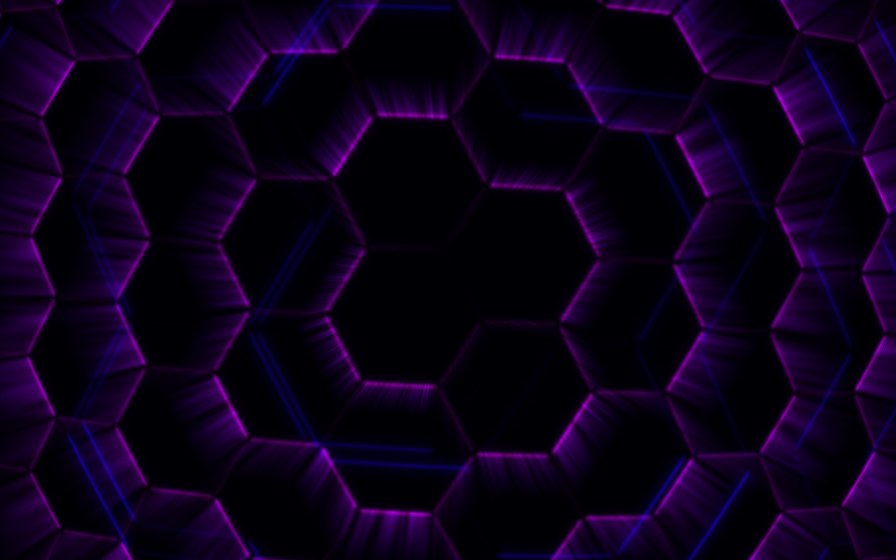
Give the GLSL for this background, as a Shadertoy shader.

```glsl
// Dark tunnel of glowing violet hexagon walls with streaked sides and thin blue hexagon lines.

vec2 hash2(vec2 cell) {
    vec2 h = vec2(dot(cell, vec2(127.1, 311.7)), dot(cell, vec2(269.5, 183.3)));
    return fract(sin(h) * 43758.5);
}

float gradientNoise(vec2 p) {
    vec2 i = floor(p), f = fract(p);
    vec2 u = f * f * (3.0 - 2.0 * f);
    vec2 x = vec2(1, 0), y = vec2(0, 1);
    float a = dot(hash2(i) * 2.0 - 1.0, f);
    float b = dot(hash2(i + x) * 2.0 - 1.0, f - x);
    float c = dot(hash2(i + y) * 2.0 - 1.0, f - y);
    float d = dot(hash2(i + 1.0) * 2.0 - 1.0, f - 1.0);
    return mix(mix(a, b, u.x), mix(c, d, u.x), u.y);
}

struct Edge {
    float dist;   // distance to the nearest edge
    float body;   // 1 along the edge, lower at its corners
    float seed;   // random value shared by both sides of the edge
    vec2 normal;
};

// Flat-topped hexagons, one unit between opposite sides
Edge hexEdge(vec2 p) {
    vec2 period = vec2(1.73205, 1.0);
    vec2 a = mod(p + 0.5 * period, period) - 0.5 * period;
    vec2 b = mod(p, period) - 0.5 * period;
    vec2 local = dot(a, a) < dot(b, b) ? a : b;
    vec2 normal = vec2(0, 1);
    float best = -1.0;
    for (int i = 0; i < 3; i++) {
        float angle = 0.523599 + 1.047198 * float(i);
        vec2 axis = vec2(cos(angle), sin(angle));
        float along = dot(local, axis);
        if (abs(along) > best) {
            best = abs(along);
            normal = axis * (along < 0.0 ? -1.0 : 1.0);
        }
    }
    vec2 middle = p - local + 0.5 * normal;
    float side = abs(dot(local, vec2(-normal.y, normal.x)));
    float body = 1.0 - 0.8 * smoothstep(0.24, 0.285, side);
    float seed = hash2(round(middle / vec2(0.433013, 0.25))).x;
    return Edge(0.5 - best, body, seed, normal);
}

float glow(float dist, float width) {
    return exp(-dist * dist / (width * width));
}

void mainImage(out vec4 fragColor, in vec2 fragCoord) {
    // Barrel lens and a slight tilt
    vec2 p = (fragCoord - 0.5 * iResolution.xy) / iResolution.y;
    p *= 1.0 + 0.26 * dot(p, p);
    p = vec2(p.x - 0.045 * p.y, p.y + 0.045 * p.x);
    float radius = length(p);
    vec2 ray = p / max(radius, 0.001);
    float reach = smoothstep(0.02, 0.26, radius);
    vec2 wallCentre = vec2(-0.079, -0.071);

    // Walls: edges swept outward along the view rays
    vec3 wall = vec3(0);
    for (int i = 0; i < 32; i++) {
        float t = float(i) / 32.0;
        Edge e = hexEdge((p * (1.0 - 0.2 * t) - wallCentre) / 0.246);
        float facing = abs(dot(e.normal, ray));
        float fade = pow(1.0 - t, 0.85) * pow(facing, 1.5) * mix(0.7, 1.0, e.seed);
        vec3 tint = mix(vec3(0.31, 0.0, 0.46), vec3(0.15, 0.0, 0.38), t);
        wall = max(wall, tint * fade * e.body * glow(e.dist, 0.024));
    }

    // Streaks that run along the rays
    float streak = gradientNoise(ray * 21.0 + radius * 3.0)
                 + 0.7 * gradientNoise(ray * 52.0 - radius * 4.0);
    vec3 color = vec3(0.0, 0.0, 0.014);
    color += wall * reach * clamp(0.75 + 1.1 * streak, 0.2, 1.35);

    // Bright inner rims with a faint halo
    Edge rim = hexEdge((p - wallCentre) / 0.246);
    float rimFacing = abs(dot(rim.normal, ray));
    float rimPower = mix(0.1, 1.0, rimFacing * rimFacing) * mix(0.65, 1.0, rim.seed);
    rimPower *= rim.body * reach;
    color += vec3(0.32, 0.0, 0.28) * rimPower * glow(rim.dist, 0.018);
    color += vec3(0.05, 0.0, 0.08) * rimPower * glow(rim.dist, 0.07);

    // Two larger grids of thin blue lines, seen where they face the viewer
    for (int i = 0; i < 2; i++) {
        float pitch = 0.414 + 0.063 * float(i);
        vec2 centre = vec2(-0.127 + 0.054 * float(i), -0.106);
        Edge e = hexEdge((p - centre) / pitch);
        float facing = abs(dot(e.normal, ray));
        float power = pow(facing, 3.0) * mix(0.3, 1.0, e.seed) * e.body;
        power *= smoothstep(0.15, 0.45, radius);
        float line = glow(e.dist, 0.0045 / pitch) + 0.3 * glow(e.dist, 0.02 / pitch);
        color += vec3(0.04, 0.0, 0.38) * power * line;
    }

    // Soft darkening at the far corners
    color *= 1.0 - 0.4 * smoothstep(0.85, 1.3, radius);
    fragColor = vec4(color, 1.0);
}
```
